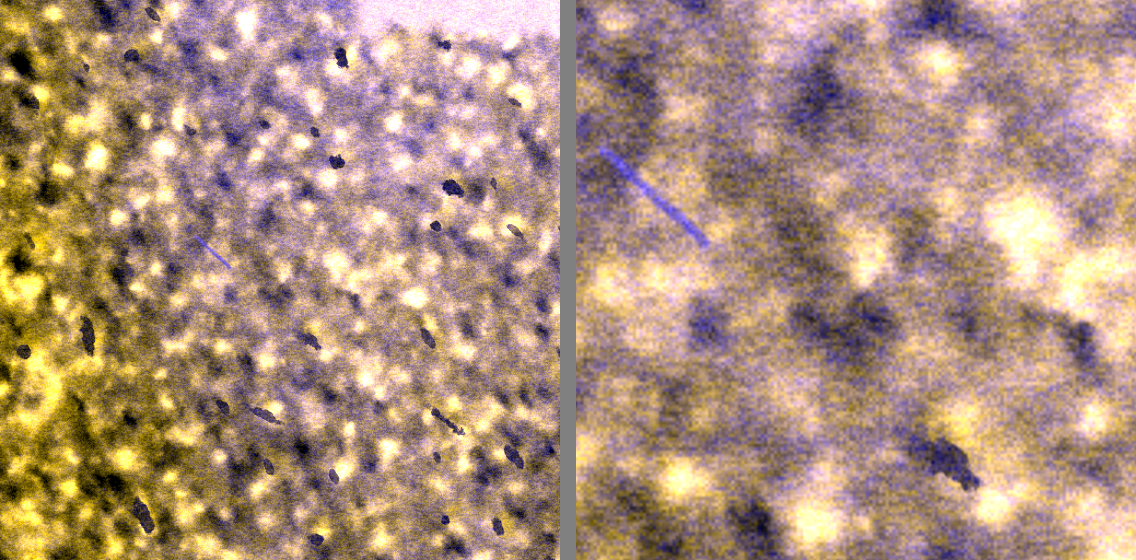
Left: the whole. Right: its middle third, enlarged.
Reproduce this texture procedurally as a three.js fragment shader.

```glsl
// A weathered, grainy surface: soft peach and yellow blobs over violet and olive,
// nicked by slanted dark dents. Cellular spots and clouds build one tone value;
// red and green follow it, while blue drifts separately from left to right.

#define BLOB_SCALE 23.0
#define DENT_SCALE 9.5
#define DENT_SHARE 0.42
#define DENT_ANGLE -0.95
#define BLOB_GAIN 0.74
#define SHADOW_GAIN 0.42
#define TONE_GRAIN 0.24
#define BLUE_GRAIN 0.30
#define GRAIN_SCALE 512.0
#define GREEN_RATIO 0.82

varying vec2 vUv;

vec3 hash3(vec2 p) {
  vec3 q = fract(p.xyx * vec3(0.1031, 0.1030, 0.0973));
  q += dot(q, q.yxz + 33.33);
  return fract((q.xxy + q.yzz) * q.zyx);
}

// Three independent value noises, each from 0 to 1
vec3 noise3(vec2 p) {
  vec2 i = floor(p), f = fract(p);
  f = f * f * (3.0 - 2.0 * f);
  vec3 low = mix(hash3(i), hash3(i + vec2(1.0, 0.0)), f.x);
  vec3 high = mix(hash3(i + vec2(0.0, 1.0)), hash3(i + 1.0), f.x);
  return mix(low, high, f.y);
}

// Layered noise centred on zero
vec3 clouds(vec2 p) {
  vec3 sum = vec3(0.0);
  float gain = 0.5;
  for (int k = 0; k < 4; k++) {
    sum += gain * (noise3(p) - 0.5);
    p = mat2(1.6, 1.2, -1.2, 1.6) * p + 7.3;
    gain *= 0.6;
  }
  return sum;
}

// Scattered soft spots of varied size and strength, one per cell
float blobs(vec2 p) {
  vec2 home = floor(p);
  float sum = 0.0;
  for (int y = -1; y <= 1; y++) {
    for (int x = -1; x <= 1; x++) {
      vec2 cell = home + vec2(float(x), float(y));
      vec3 h = hash3(cell + 40.0);
      vec2 d = p - cell - h.xy;
      float tightness = mix(4.0, 13.0, hash3(cell + 91.0).x);
      sum += h.z * h.z * exp(-tightness * dot(d, d));
    }
  }
  return sum;
}

// Slanted dents: x is the ragged shadow, y the glow on its upper right side
vec2 dents(vec2 p, float ragged) {
  vec2 home = floor(p), result = vec2(0.0);
  for (int y = -1; y <= 1; y++) {
    for (int x = -1; x <= 1; x++) {
      vec2 cell = home + vec2(float(x), float(y));
      vec3 h = hash3(cell + 17.0), shape = hash3(cell + 63.0);
      float present = step(h.z, DENT_SHARE) * mix(0.65, 1.0, shape.z);
      float angle = DENT_ANGLE + (shape.x - 0.5) * 0.9;
      vec2 along = vec2(cos(angle), sin(angle));
      vec2 across = vec2(-along.y, along.x);
      vec2 d = p - cell - 0.2 - 0.6 * h.xy;
      vec2 local = vec2(dot(d, along), dot(d, across));
      vec2 size = vec2(mix(0.10, 0.32, shape.y * shape.y), mix(0.05, 0.10, shape.z));
      float shade = 1.0 - smoothstep(0.75, 1.2, length(local / size) + ragged);
      vec2 side = (local - vec2(0.0, 0.16)) / (size + 0.07);
      result = max(result, present * vec2(shade, exp(-dot(side, side))));
    }
  }
  return result;
}

// Distance to a straight segment
float segment(vec2 p, vec2 a, vec2 b) {
  vec2 pa = p - a, ba = b - a;
  return length(pa - ba * clamp(dot(pa, ba) / dot(ba, ba), 0.0, 1.0));
}

void main() {
  vec2 uv = vUv;
  vec3 broad = clouds(uv * 4.0 + 3.0);
  vec3 detail = clouds(uv * 30.0);
  vec3 speckle = clouds(uv * 62.0 + 11.0);
  vec2 bent = uv + 0.018 * detail.xy + 0.008 * speckle.xy;
  float leftness = 1.0 - smoothstep(0.0, 0.55, uv.x + 0.12 * uv.y);

  // Tone: spots, slanted shadows and folds, harsher on the left
  vec2 slant = vec2(0.58 * bent.x - 0.81 * bent.y, 0.81 * bent.x + 0.58 * bent.y);
  float folds = clouds(slant * vec2(9.0, 21.0)).x;
  float relief = BLOB_GAIN * blobs(bent * BLOB_SCALE)
    + 0.32 * blobs(bent * BLOB_SCALE * 1.7 + 5.0)
    - SHADOW_GAIN * blobs(slant * BLOB_SCALE * vec2(0.75, 1.3) + 31.0)
    + 0.32 * detail.z + 0.22 * speckle.z
    + 0.24 * broad.x + 0.36 * folds * (0.4 + leftness);
  float tone = 0.54 + relief * (1.08 + 0.45 * leftness);
  tone += 0.18 * uv.y * smoothstep(0.1, 0.9, uv.x) - 0.06 * leftness;

  // Blue: low on the left, high towards the upper right
  float blue = 0.11 + (1.0 - leftness) * (0.36 + 0.23 * uv.y * uv.y);
  blue += 0.48 * (tone - 0.66) + 0.25 * broad.y + 0.32 * detail.y;

  // Dents with their lit sides
  vec2 dent = dents(uv * DENT_SCALE, 1.5 * speckle.x + 1.2 * detail.x);
  dent.y *= 0.8 + 1.5 * speckle.y;
  tone += 0.30 * dent.y;
  blue -= 0.10 * dent.y;
  tone = mix(tone, 0.13, 0.95 * dent.x);
  blue = mix(blue, 0.06 + 0.22 * (1.0 - leftness), 0.9 * dent.x);

  // One thin blue scratch
  float scratch = segment(uv + 0.004 * detail.xy, vec2(0.35, 0.577), vec2(0.41, 0.522));
  scratch = 1.0 - smoothstep(0.001, 0.005, scratch);
  tone = mix(tone, 0.40, 0.8 * scratch);
  blue = mix(blue, 0.90, 0.85 * scratch);

  // Burnt-out patch in the upper right corner
  vec2 edge = uv + 0.06 * detail.xy + 0.05 * broad.xy;
  float glare = smoothstep(0.60, 0.67, edge.x) * smoothstep(0.92, 0.955, edge.y);
  tone = mix(tone, 1.14, 0.9 * glare);
  blue = mix(blue, 1.05, 0.9 * glare);

  // Fine grain plus short level streaks
  vec3 grain = noise3(uv * GRAIN_SCALE - 0.5) - 0.5;
  vec3 streak = noise3(uv * GRAIN_SCALE * vec2(0.33, 0.66)) - 0.5;
  tone += TONE_GRAIN * (grain.x + 0.8 * streak.x);
  blue += BLUE_GRAIN * (grain.y + 0.8 * streak.y);

  gl_FragColor = vec4(clamp(vec3(tone, GREEN_RATIO * tone, blue), 0.0, 1.0), 1.0);
}
```
